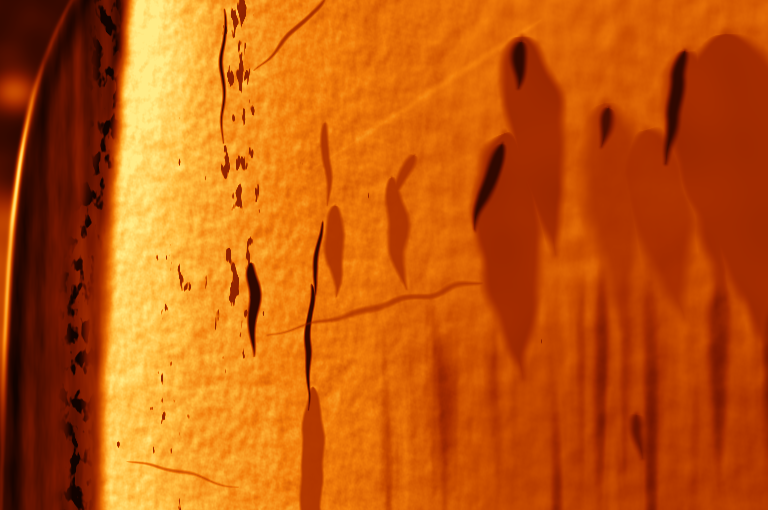
A WebGL 2 fragment shader for this texture:

```glsl
#version 300 es
precision highp float;
// Peeling paint on a wall in amber light, with a dark metal frame at the left.
uniform vec2 u_resolution;
out vec4 fragColor;

vec2 hashGradient(vec2 cell) {
  vec2 q = vec2(dot(cell, vec2(127.1, 311.7)), dot(cell, vec2(269.5, 183.3)));
  return fract(sin(q) * 43758.5) * 2.0 - 1.0;
}

float noise(vec2 p) {
  vec2 i = floor(p), f = fract(p), u = f * f * (3.0 - 2.0 * f);
  vec2 e = vec2(0.0, 1.0);
  float low = mix(dot(hashGradient(i), f), dot(hashGradient(i + e.yx), f - e.yx), u.x);
  float high = mix(dot(hashGradient(i + e), f - e), dot(hashGradient(i + e.yy), f - e.yy), u.x);
  return mix(low, high, u.y);
}

float fbm(vec2 p) {
  float sum = 0.0, amp = 1.0;
  for (int i = 0; i < 3; i++) {
    sum += amp * noise(p);
    p = p * 2.03 + 7.1;
    amp *= 0.55;
  }
  return sum;
}

float bell(float x, float width) { return exp(-x * x / (width * width)); }

// Tapered shape from a to b, widest a third of the way along.
float leaf(vec2 p, vec2 a, vec2 b, float width, float soft) {
  vec2 axis = b - a;
  float t = clamp(dot(p - a, axis) / dot(axis, axis), 0.0, 1.0);
  float radius = width * 2.6 * sqrt(t) * (1.0 - t);
  return 1.0 - smoothstep(-soft, soft, length(p - a - axis * t) - radius);
}

// Light level 0..7 to amber.
vec3 amber(float level) {
  vec3 c = mix(vec3(0.07, 0.01, 0.0), vec3(0.24, 0.04, 0.0), clamp(level, 0.0, 1.0));
  c = mix(c, vec3(0.47, 0.09, 0.0), clamp(level - 1.0, 0.0, 1.0));
  c = mix(c, vec3(0.66, 0.18, 0.0), clamp(level - 2.0, 0.0, 1.0));
  c = mix(c, vec3(0.80, 0.31, 0.0), clamp(level - 3.0, 0.0, 1.0));
  c = mix(c, vec3(0.95, 0.49, 0.04), clamp(level - 4.0, 0.0, 1.0));
  c = mix(c, vec3(1.0, 0.73, 0.24), clamp(level - 5.0, 0.0, 1.0));
  return mix(c, vec3(1.0, 0.92, 0.52), clamp(level - 6.0, 0.0, 1.0));
}

float wallLight(vec2 p) {
  float level = 3.75 + 2.5 * exp(-2.0 * (p.x - 0.25));
  level += 0.9 * bell(p.x - 0.29, 0.1) * smoothstep(0.2, 1.0, p.y);
  level -= 0.7 * smoothstep(0.6, 1.15, p.x) * (1.0 - smoothstep(0.1, 0.5, p.y));
  level += 0.3 * smoothstep(0.7, 1.0, p.y) * smoothstep(0.7, 1.0, p.x);
  // embossed plaster, coarser where it is out of focus
  float blur = smoothstep(0.4, 1.1, p.x);
  vec2 fine = p * vec2(65.0, 48.0), coarse = p * vec2(30.0, 24.0);
  level += 0.6 * (1.0 - 0.8 * blur) * (fbm(fine) - fbm(fine + vec2(0.4, -0.4)));
  level += 0.45 * (noise(coarse) - noise(coarse + vec2(0.5, -0.5)));
  level += 0.3 * fbm(p * vec2(9.0, 4.0));
  level += 0.35 * leaf(p, vec2(1.06, 0.96), vec2(0.6, 0.66), 0.006, 0.006);

  // vertical runs below
  float runTop = 0.34 + 0.13 * noise(vec2(p.x * 35.0, 3.0)) + 0.1 * smoothstep(0.9, 1.2, p.x);
  float runs = smoothstep(0.66, 0.78, p.x) * (1.0 - smoothstep(runTop - 0.06, runTop + 0.06, p.y));
  float stripes = mix(noise(vec2(p.x * 62.0, p.y * 3.0)), noise(vec2(p.x * 27.0, p.y * 1.5)), blur);
  level -= runs * (1.5 * smoothstep(0.02, 0.4, stripes) - 0.5 * smoothstep(0.05, 0.4, -stripes));

  // large blurred bare patches at the right
  vec2 q = p + 0.02 * vec2(noise(p * 13.0), noise(p * 13.0 + 40.0));
  float bare = leaf(q, vec2(1.02, 0.93), vec2(1.09, 0.5), 0.052, 0.012);
  bare = max(bare, leaf(q, vec2(0.985, 0.74), vec2(1.02, 0.26), 0.064, 0.014));
  bare = max(bare, 0.75 * leaf(q, vec2(1.19, 0.79), vec2(1.22, 0.36), 0.055, 0.02));
  bare = max(bare, 0.85 * leaf(q, vec2(1.26, 0.75), vec2(1.34, 0.38), 0.065, 0.02));
  bare = max(bare, leaf(q, vec2(1.345, 0.9), vec2(1.42, 0.43), 0.06, 0.018));
  bare = max(bare, leaf(q, vec2(1.42, 0.93), vec2(1.5, 0.34), 0.11, 0.018));
  level = mix(level, 2.85 + 0.3 * noise(p * 9.0), bare);

  // middle flakes
  float flake = leaf(q, vec2(0.66, 0.59), vec2(0.655, 0.42), 0.017, 0.005);
  flake = max(flake, leaf(q, vec2(0.815, 0.7), vec2(0.76, 0.59), 0.011, 0.006));
  flake = max(flake, leaf(q, vec2(0.765, 0.65), vec2(0.795, 0.43), 0.02, 0.006));
  flake = max(flake, leaf(q, vec2(0.638, 0.76), vec2(0.643, 0.59), 0.008, 0.004));
  flake = max(flake, leaf(q, vec2(0.615, 0.24), vec2(0.605, -0.2), 0.022, 0.004));
  level = mix(level, 3.1, 0.9 * flake);

  // small chips gathered in columns
  float density = 0.5 * bell(p.x - 0.47, 0.05) * smoothstep(0.15, 0.4, p.y);
  density += 0.36 * bell(p.x - 0.34, 0.1) * (1.0 - 0.35 * smoothstep(0.5, 0.8, p.y));
  density += 0.14 * bell(p.x - 0.62, 0.25);
  float chips = fbm(p * vec2(58.0, 17.0)) + 0.3 * noise(p * 8.0);
  level = mix(level, 2.0, 0.85 * smoothstep(0.0, 0.12, chips + density - 0.82));

  // dark cracks and faint scratches
  float crack = leaf(q, vec2(0.635, 0.56), vec2(0.607, 0.4), 0.004, 0.003);
  crack = max(crack, leaf(q, vec2(0.607, 0.44), vec2(0.605, 0.2), 0.006, 0.003));
  crack = max(crack, leaf(q, vec2(0.437, 0.98), vec2(0.438, 0.72), 0.003, 0.003));
  crack = max(crack, leaf(q, vec2(0.495, 0.48), vec2(0.495, 0.3), 0.011, 0.004));
  crack = max(crack, leaf(q, vec2(0.98, 0.72), vec2(0.935, 0.55), 0.015, 0.008));
  crack = max(crack, leaf(q, vec2(1.02, 0.92), vec2(1.015, 0.83), 0.012, 0.008));
  crack = max(crack, leaf(q, vec2(1.34, 0.9), vec2(1.305, 0.68), 0.014, 0.009));
  crack = max(crack, 0.8 * leaf(q, vec2(1.2, 0.78), vec2(1.18, 0.71), 0.012, 0.009));
  crack = max(crack, 0.6 * leaf(q, vec2(1.25, 0.19), vec2(1.25, 0.1), 0.011, 0.01));
  level = mix(level, 0.7, crack);
  float scratch = leaf(q, vec2(0.635, 1.0), vec2(0.5, 0.86), 0.004, 0.003);
  scratch = max(scratch, 0.7 * leaf(q, vec2(0.95, 0.45), vec2(0.53, 0.345), 0.005, 0.004));
  scratch = max(scratch, 0.6 * leaf(q, vec2(0.25, 0.1), vec2(0.47, 0.05), 0.003, 0.003));
  return mix(level, 2.6, 0.8 * scratch);
}

float frameLight(vec2 p) {
  float level = 1.65 + 1.2 * noise(vec2(p.x * 42.0, p.y * 1.5)) + 0.5 * fbm(p * vec2(50.0, 9.0));
  level += 0.8 * smoothstep(0.13, 0.19, p.x) * (1.0 - smoothstep(0.4, 0.8, p.y));
  float column = 0.15 + 0.06 * smoothstep(0.4, 0.75, p.y);
  level -= 2.2 * bell(p.x - column, 0.02) * smoothstep(0.0, 0.25, fbm(p * vec2(45.0, 22.0)));
  // curved bright rim and the reflection beside it
  float rim = p.x - 0.035 * p.y - 0.105 * pow(p.y, 5.0);
  float inside = 1.0 - smoothstep(-0.006, 0.004, rim);
  float reflection = 0.9 + 2.8 * smoothstep(0.1, 0.35, p.y) * (1.0 - smoothstep(0.55, 0.68, p.y));
  reflection += 3.0 * bell(length((p - vec2(0.025, 0.82)) * vec2(1.0, 1.3)), 0.045) + 0.8 * noise(p * 14.0);
  level = mix(level, reflection, inside);
  level -= 1.1 * bell(rim - 0.025, 0.02);
  return level + 4.5 * bell(rim, 0.006) * (0.15 + bell(p.y - 0.68, 0.13) + 0.6 * bell(p.y - 0.42, 0.2));
}

void main() {
  vec2 p = gl_FragCoord.xy / u_resolution.y;
  float edge = p.x - 0.19 - 0.055 * p.y * p.y + 0.008 * noise(p * vec2(20.0, 14.0));
  float level = mix(frameLight(p), wallLight(p), smoothstep(-0.012, 0.03, edge));
  fragColor = vec4(amber(level), 1.0);
}
```
